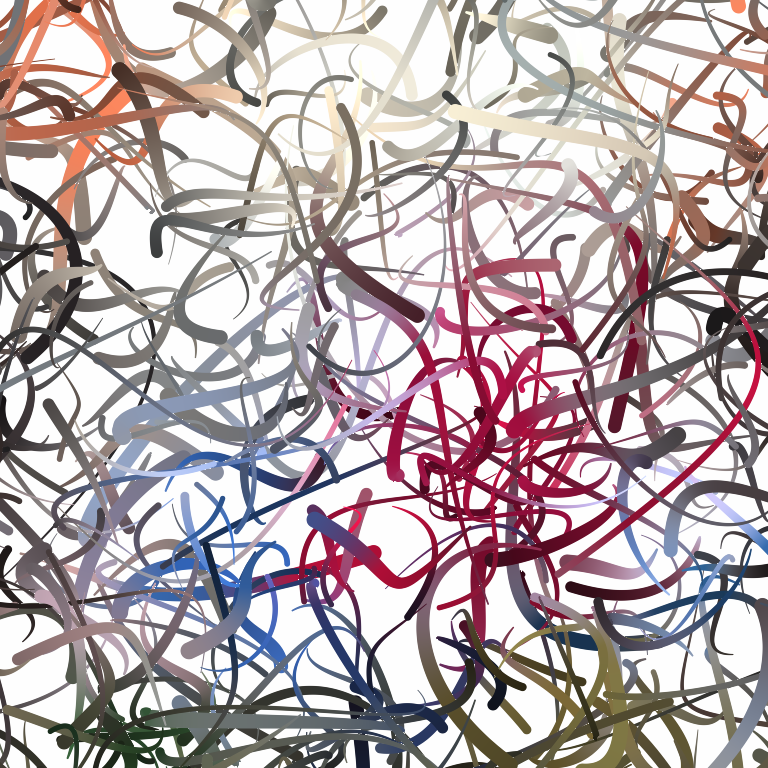
A WebGL 1 fragment shader for this pattern:

```glsl
precision highp float;
// Tangle of tapered, curling brush strokes on white, coloured by region.

uniform vec2 u_resolution;

struct Ink {
  vec2 spot;     // where the region colour is taken
  float shade;
  float warmth;
  float cover;
  float order;   // higher lies on top
};

vec4 hash4(vec3 n) {
  vec4 q = fract(n.xyzx * vec4(0.1031, 0.1030, 0.0973, 0.1099));
  q += dot(q, q.wzxy + 33.33);
  return fract((q.xxyz + q.yzzw) * q.zywx);
}

vec2 bezier(vec2 a, vec2 b, vec2 c, vec2 d, float t) {
  float s = 1.0 - t;
  return s * s * s * a + 3.0 * s * t * (s * b + t * c) + t * t * t * d;
}

// Blend a soft round patch of paint into a colour.
vec3 patchOf(vec3 base, vec3 paint, vec2 p, vec2 centre, float radius) {
  vec2 q = (p - centre) / radius;
  return mix(base, paint, min(1.0, 1.5 * exp(-1.4 * dot(q, q))));
}

// Paint colour for each region of the canvas.
vec3 regionPaint(vec2 p) {
  vec3 c = vec3(0.55, 0.55, 0.54);
  c = mix(c, vec3(0.24, 0.20, 0.20), smoothstep(0.32, 0.54, abs(p.x - 0.5)) * smoothstep(0.85, 0.55, p.y));
  c = mix(c, vec3(0.36, 0.35, 0.28), smoothstep(0.18, 0.0, p.y));

  vec3 orange = vec3(0.78, 0.41, 0.29);
  c = patchOf(c, orange, p, vec2(0.08, 0.97), 0.17);
  c = patchOf(c, orange, p, vec2(0.96, 0.88), 0.13);
  c = patchOf(c, orange, p, vec2(0.89, 0.72), 0.06);
  c = patchOf(c, vec3(0.93, 0.88, 0.79), p, vec2(0.43, 0.90), 0.19);
  c = patchOf(c, vec3(0.83, 0.84, 0.79), p, vec2(0.70, 0.87), 0.18);

  vec3 mauve = vec3(0.69, 0.57, 0.60);
  c = patchOf(c, mauve, p, vec2(0.64, 0.70), 0.12);
  c = patchOf(c, mauve, p, vec2(0.15, 0.23), 0.12);
  vec3 lavender = vec3(0.74, 0.77, 0.90);
  c = patchOf(c, lavender, p, vec2(0.80, 0.30), 0.15);
  c = patchOf(c, lavender, p, vec2(0.49, 0.53), 0.10);
  c = patchOf(c, lavender, p, vec2(0.32, 0.36), 0.10);

  c = patchOf(c, vec3(0.20, 0.40, 0.72), p, vec2(0.35, 0.27), 0.14);
  c = patchOf(c, vec3(0.13, 0.20, 0.36), p, vec2(0.54, 0.15), 0.14);
  c = patchOf(c, vec3(0.16, 0.36, 0.56), p, vec2(0.89, 0.24), 0.06);
  c = patchOf(c, vec3(0.46, 0.42, 0.23), p, vec2(0.72, 0.06), 0.11);
  c = patchOf(c, vec3(0.17, 0.29, 0.17), p, vec2(0.16, 0.03), 0.09);
  c = patchOf(c, vec3(0.40, 0.05, 0.16), p, vec2(0.68, 0.32), 0.13);
  c = patchOf(c, vec3(0.68, 0.06, 0.25), p, vec2(0.63, 0.46), 0.16);
  return patchOf(c, vec3(0.80, 0.07, 0.28), p, vec2(0.50, 0.27), 0.09);
}

vec3 layInk(vec3 below, Ink ink) {
  vec3 tint = 1.0 + ink.warmth * vec3(0.06, 0.0, -0.07);
  return mix(below, min(regionPaint(ink.spot) * ink.shade * tint, 1.0), ink.cover);
}

// One stroke of a grid cell, as seen from p.
Ink stroke(vec2 p, vec2 cell, float grid, float id, float pixel) {
  vec3 seed = vec3(cell + 31.0, id + 7.0 * grid);
  vec4 place = hash4(seed);
  vec4 form = hash4(seed + 57.3);
  vec4 tone = hash4(seed + 113.9);

  // Free handles bend the strokes into arcs, hooks and S shapes.
  float angle = 6.2832 * place.z;
  vec2 axis = vec2(cos(angle), sin(angle)) * mix(0.75, 1.5, place.w) / grid;
  vec2 side = vec2(-axis.y, axis.x);
  vec2 middle = (cell + place.xy) / grid;
  vec2 a = middle - 0.5 * axis;
  vec2 d = middle + 0.5 * axis;
  vec2 b = a + axis * (0.9 * form.x - 0.2) + side * 1.4 * (form.y - 0.5);
  vec2 c = d - axis * (0.9 * form.z - 0.2) + side * 1.4 * (form.w - 0.5);

  // Nearest chord first, skipped outside the bounding box.
  vec2 outside = max(min(min(a, b), min(c, d)) - p, p - max(max(a, b), max(c, d)));
  float best = 9.0;
  float t = 0.0;
  vec2 from = a;
  for (int k = 1; k <= 10; k++) {
    if (max(outside.x, outside.y) > 0.014) break;
    vec2 to = bezier(a, b, c, d, float(k) * 0.1);
    vec2 span = to - from;
    float h = clamp(dot(p - from, span) / max(dot(span, span), 1e-7), 0.0, 1.0);
    vec2 gap = p - from - h * span;
    if (dot(gap, gap) < best) {
      best = dot(gap, gap);
      t = (float(k) - 1.0 + h) * 0.1;
    }
    from = to;
  }

  // One step along the tangent settles on the smooth curve.
  vec2 slope = 3.0 * mix(mix(b - a, c - b, t), mix(c - b, d - c, t), t);
  t = clamp(t + dot(p - bezier(a, b, c, d, t), slope) / max(dot(slope, slope), 1e-5), 0.0, 1.0);
  float width = (0.0034 + 0.008 * tone.x * tone.x) * (1.0 - 0.85 * t * t);
  float edge = distance(p, bezier(a, b, c, d, t)) - width;

  // Colour shifts from the thick head to the thin tail.
  vec2 spot = mix(a, d, t) + (form.yw - 0.5) * 0.13;
  float shade = mix(0.3 + 0.95 * tone.y, 0.6 + 0.75 * tone.z, t);
  return Ink(spot, shade, 2.0 * form.x - 1.0, 1.0 - smoothstep(-0.6 * pixel, 0.6 * pixel, edge), tone.w);
}

void main() {
  vec2 p = gl_FragCoord.xy / u_resolution;
  float pixel = 1.0 / min(u_resolution.x, u_resolution.y);
  Ink top = Ink(p, 1.0, 0.0, 0.0, -1.0);
  Ink under = top;

  // Nine long strokes per coarse cell, five short ones per fine cell.
  for (int i = 0; i < 126; i++) {
    bool coarse = i < 81;
    float n = coarse ? float(i) : float(i - 81);
    float grid = coarse ? 3.0 : 7.0;
    float id = floor((n + 0.5) / 9.0);
    float near = n - 9.0 * id;
    float row = floor((near + 0.5) / 3.0);
    vec2 cell = floor(p * grid) + vec2(near - 3.0 * row, row) - 1.0;
    Ink ink = stroke(p, cell, grid, id, pixel);
    if (ink.cover > 0.0) {
      if (ink.order > top.order) {
        under = top;
        top = ink;
      } else if (ink.order > under.order) {
        under = ink;
      }
    }
  }

  gl_FragColor = vec4(layInk(layInk(vec3(0.995), under), top), 1.0);
}
```
